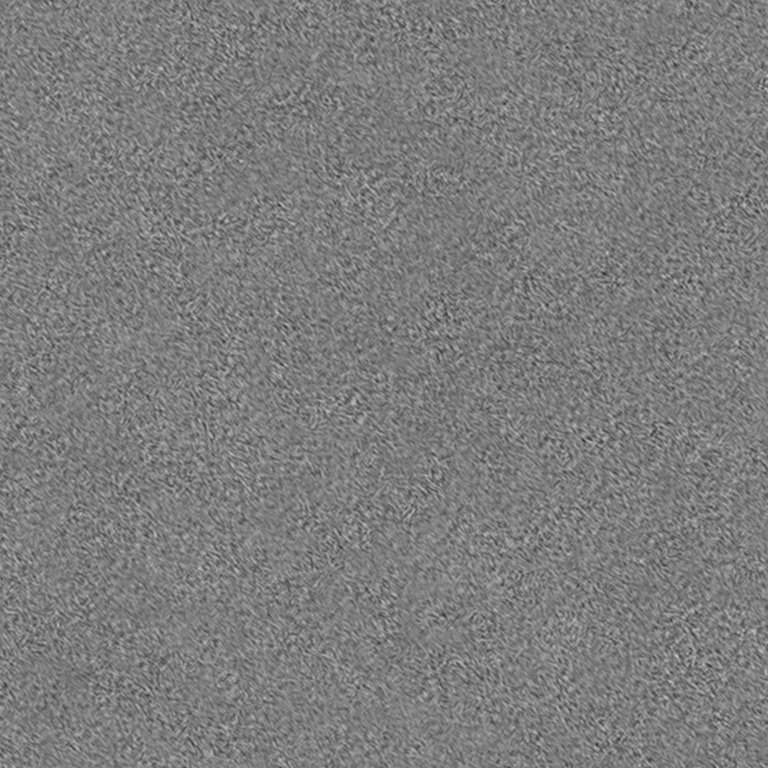
This texture is drawn by a WebGL 2 fragment shader. Its source:

```glsl
#version 300 es
precision highp float;
// Fine grey fibrous grain with a diagonal lay, tiny flat flakes and sparse pale flecks.

uniform vec2 u_resolution;
out vec4 fragColor;

const float BASE_GREY = 0.489;
const float GRAIN_CONTRAST = 0.33;

// Integer hash: two random values in 0..1 for a lattice cell.
vec2 hash2(vec2 cell, uint seed) {
    uvec2 v = uvec2(ivec2(cell)) + uvec2(seed * 747u, seed * 1931u);
    v = v * 1664525u + 1013904223u;
    v.x += v.y * 1664525u;
    v.y += v.x * 1664525u;
    v ^= v >> 16u;
    v.x += v.y * 1664525u;
    v.y += v.x * 1664525u;
    v ^= v >> 16u;
    return vec2(v >> 8u) / 16777216.0;
}

mat2 rotation(float angle) {
    float c = cos(angle), s = sin(angle);
    return mat2(c, -s, s, c);
}

float valueNoise(vec2 p, uint seed) {
    vec2 i = floor(p), f = fract(p);
    vec2 w = f * f * (3.0 - 2.0 * f);
    float low = mix(hash2(i, seed).x, hash2(i + vec2(1, 0), seed).x, w.x);
    float high = mix(hash2(i + vec2(0, 1), seed).x, hash2(i + vec2(1, 1), seed).x, w.x);
    return mix(low, high, w.y);
}

float cornerSlope(vec2 cell, vec2 corner, vec2 f, uint seed) {
    return dot(hash2(cell + corner, seed) * 2.0 - 1.0, f - corner);
}

float gradientNoise(vec2 p, uint seed) {
    vec2 i = floor(p), f = fract(p);
    vec2 w = f * f * (3.0 - 2.0 * f);
    float low = mix(cornerSlope(i, vec2(0, 0), f, seed), cornerSlope(i, vec2(1, 0), f, seed), w.x);
    float high = mix(cornerSlope(i, vec2(0, 1), f, seed), cornerSlope(i, vec2(1, 1), f, seed), w.x);
    return mix(low, high, w.y);
}

// Noise stretched along a direction; density is cells along and across it.
float fibres(vec2 p, float angle, vec2 density, uint seed) {
    return gradientNoise(rotation(angle) * p * density, seed);
}

// Local strength of one fibre direction.
float patchWeight(vec2 p, float share, uint seed) {
    return share * (0.12 + smoothstep(0.3, 0.7, valueNoise(p * 60.0, seed)));
}

// Patches of differing direction, blended at constant overall contrast.
float fibreGrain(vec2 p) {
    vec4 weight = vec4(patchWeight(p, 1.0, 11u), patchWeight(p, 0.85, 12u),
                       patchWeight(p, 0.6, 13u), patchWeight(p, 0.55, 14u));
    vec4 layer = vec4(fibres(p, -0.75, vec2(125.0, 280.0), 1u),
                      fibres(p, -1.0, vec2(135.0, 270.0), 2u),
                      fibres(p, -0.5, vec2(140.0, 285.0), 3u),
                      fibres(p, 0.85, vec2(150.0, 275.0), 4u));
    return dot(weight, layer) / length(weight);
}

// Flat-toned stretched cells with softened borders, centred on zero.
float flakes(vec2 p, float angle, vec2 density, uint seed) {
    vec2 q = rotation(angle) * p * density;
    vec2 home = floor(q);
    float tone = 0.0, total = 0.0;
    for (int k = 0; k < 9; k++) {
        vec2 cell = home + vec2(k % 3 - 1, k / 3 - 1);
        vec2 offset = q - cell - hash2(cell, seed);
        float weight = exp(-14.0 * dot(offset, offset));
        tone += weight * (hash2(cell, seed + 1u).x - 0.5);
        total += weight;
    }
    return tone / max(total, 1e-9);
}

// Coverage of rare elongated flecks, scattered one per chosen cell.
float flecks(vec2 p, float density, float chance, float edge) {
    vec2 home = floor(p * density);
    float cover = 0.0;
    for (int k = 0; k < 9; k++) {
        vec2 cell = home + vec2(k % 3 - 1, k / 3 - 1);
        vec2 pick = hash2(cell, 21u), shape = hash2(cell, 23u);
        vec2 centre = (cell + hash2(cell, 22u)) / density;
        vec2 size = vec2(mix(0.004, 0.008, shape.x), mix(0.0014, 0.0036, shape.y));
        float angle = (pick.y < 0.65 ? -0.9 : 0.6) + 0.5 * (shape.x - shape.y);
        vec2 q = rotation(angle) * (p - centre);
        float dist = (length(q / size) - 1.0) * size.y;
        float shown = step(pick.x, chance) * mix(0.5, 1.0, shape.x);
        cover = max(cover, shown * (1.0 - smoothstep(-edge, edge, dist)));
    }
    return cover;
}

void main() {
    vec2 p = gl_FragCoord.xy / u_resolution.y;
    float edge = max(0.6 / u_resolution.y, 0.0008);

    // Calm and busy regions of the grain
    float contrast = 0.62 + 0.72 * valueNoise(p * 30.0, 31u);
    float grain = fibreGrain(p) * contrast * GRAIN_CONTRAST;
    grain += 0.07 * flakes(p, -0.85, vec2(110.0, 220.0), 41u);

    // Broad tone variation
    float mottle = 0.018 * (valueNoise(p * 40.0, 33u) + valueNoise(p * 7.0, 34u) - 1.0);

    float fleck = flecks(p, 26.0, 0.12, edge);
    float grey = BASE_GREY + mottle + grain * (1.0 - 0.6 * fleck) + 0.1 * fleck;
    fragColor = vec4(vec3(clamp(grey, 0.0, 1.0)), 1.0);
}
```
